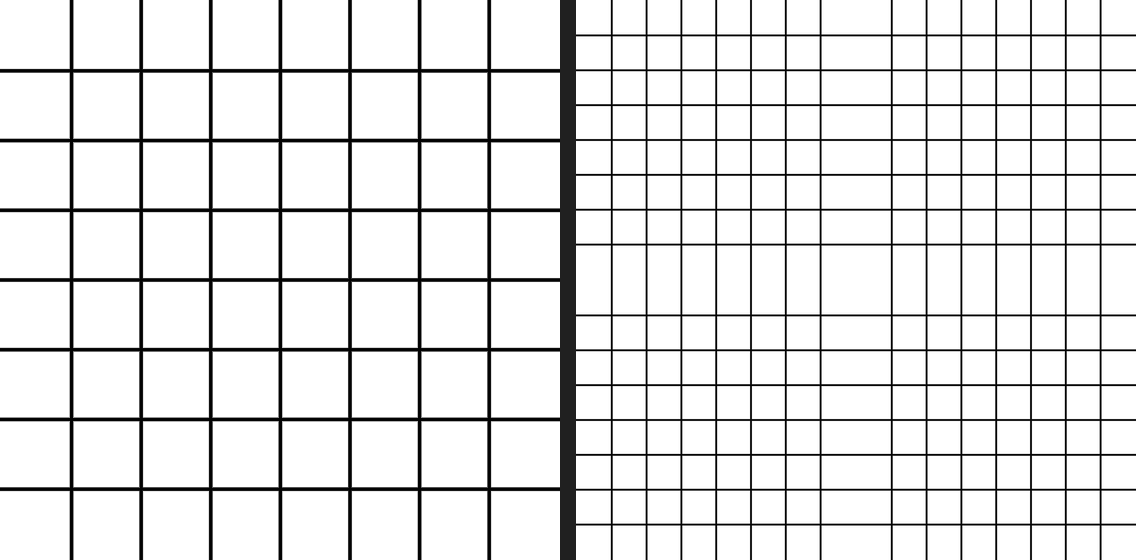
Left, the tile; right, the same tile 2 across and 2 down.
Write a Shadertoy shader that draws this pattern.

```glsl
// A plain square grid: seven black rules each way divide white into eight cells.
// The nearest rule on each axis is found by rounding, and its distance gives a
// soft-edged line; the border stays white and crossing rules continue over it.

const float OUTER_RULE = 3.0;                // rules on each side of the middle one
const vec2 PITCH = vec2(0.1243, 0.1245);     // spacing of the rules
const vec2 MIDDLE_RULE = vec2(0.5007, 0.5);  // position of the middle rule
const float LINE_WIDTH = 0.0066;             // fraction of the canvas
const float EDGE_SOFTNESS = 0.0028;          // width of the grey edge, same unit
const vec3 PAPER = vec3(1.0);
const vec3 INK = vec3(0.01);

// Distance on each axis to the nearest rule, in canvas units
vec2 ruleDistance(vec2 uv) {
    vec2 offset = uv - MIDDLE_RULE;
    vec2 index = clamp(floor(offset / PITCH + 0.5), -OUTER_RULE, OUTER_RULE);
    return abs(offset - index * PITCH);
}

void mainImage(out vec4 fragColor, in vec2 fragCoord) {
    vec2 uv = fragCoord / iResolution.xy;

    // Soften by at least one pixel on small canvases
    vec2 halfEdge = 0.5 * max(vec2(EDGE_SOFTNESS), 1.0 / iResolution.xy);
    vec2 edgeDistance = ruleDistance(uv) - 0.5 * LINE_WIDTH;
    vec2 rules = 1.0 - smoothstep(-halfEdge, halfEdge, edgeDistance);

    // Crossing rules merge without darkening twice
    float coverage = max(rules.x, rules.y);
    fragColor = vec4(mix(PAPER, INK, coverage), 1.0);
}
```
